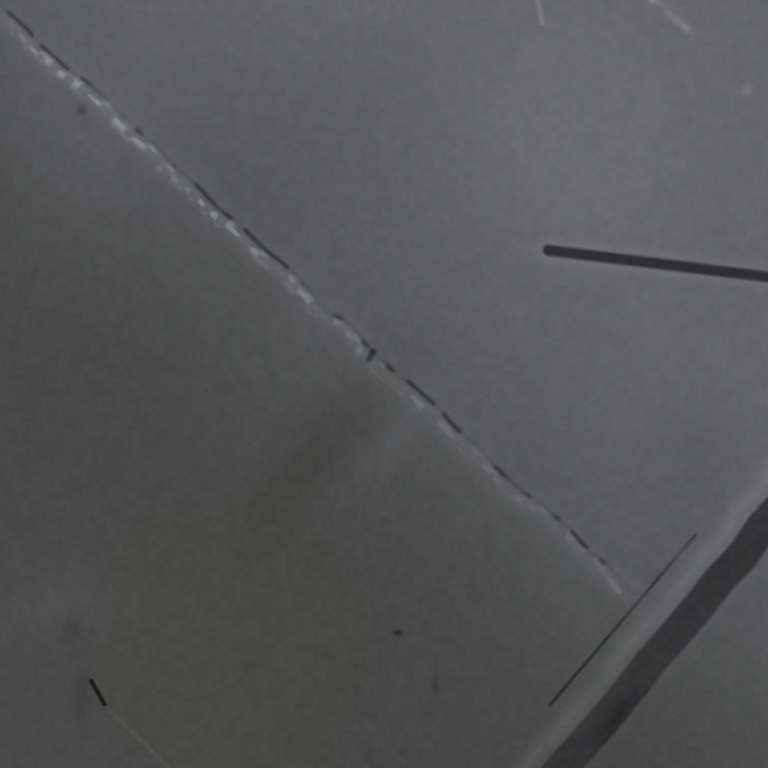
A WebGL 1 fragment shader for this texture:

```glsl
precision highp float;
uniform vec2 u_resolution;

#define SHADE_COLOR vec3(0.282, 0.285, 0.282)
#define LIGHT_COLOR vec3(0.393, 0.396, 0.412)
#define GROOVE_COLOR vec3(0.175, 0.175, 0.185)
#define BAND_COLOR vec3(0.205, 0.205, 0.212)
#define SEAM_START vec2(0.0, 0.99)
#define SEAM_END vec2(0.83, 0.22)
#define BAND_START vec2(0.732, 0.0)
#define BAND_END vec2(1.0, 0.32)
#define BAND_HALF_WIDTH 0.021
#define GRAIN 0.014

float hash(vec2 p) {
  p = fract(p * vec2(0.1031, 0.1137));
  p += dot(p, p.yx + 33.33);
  return fract((p.x + p.y) * p.x * 17.3);
}

float noise(vec2 p) {
  vec2 i = floor(p), f = fract(p);
  f = f * f * (3.0 - 2.0 * f);
  return mix(mix(hash(i), hash(i + vec2(1, 0)), f.x),
             mix(hash(i + vec2(0, 1)), hash(i + vec2(1, 1)), f.x), f.y);
}

float fbm(vec2 p) {
  float sum = 0.0, weight = 0.5;
  for (int i = 0; i < 4; i++) {
    sum += weight * noise(p);
    p = p * 2.03 + 11.7;
    weight *= 0.5;
  }
  return sum / 0.9375;
}

// Position along a line (x) and signed distance to its left (y)
vec2 lineSpace(vec2 p, vec2 a, vec2 b) {
  vec2 d = normalize(b - a);
  p -= a;
  return vec2(dot(p, d), d.x * p.y - d.y * p.x);
}

float segment(vec2 p, vec2 a, vec2 b) {
  vec2 d = b - a;
  return length(p - a - d * clamp(dot(p - a, d) / dot(d, d), 0.0, 1.0));
}

float stroke(float dist, float halfWidth, float blur) {
  return 1.0 - smoothstep(halfWidth - blur, halfWidth + blur, dist);
}

float glow(vec2 p, vec2 center, vec2 size) {
  vec2 q = (p - center) / size;
  return exp(-dot(q, q));
}

float ridge(float offset, float width) {
  return exp(-offset * offset / (width * width));
}

void main() {
  vec2 uv = gl_FragCoord.xy / u_resolution;
  vec2 seam = lineSpace(uv, SEAM_START, SEAM_END);
  vec2 band = lineSpace(uv, BAND_START, BAND_END);

  // Broad light and cloudy stains
  float light = smoothstep(-0.28, 0.34, seam.y);
  light += 0.22 * (fbm(uv * 4.0 + 3.0) - 0.5);
  light += 0.25 * glow(uv, vec2(0.76, 0.84), vec2(0.12, 0.14));
  light += 0.25 * glow(uv, vec2(0.12, 0.85), vec2(0.16, 0.18));
  light -= 0.18 * glow(uv, vec2(0.42, 0.84), vec2(0.18, 0.14));
  light += 0.20 * glow(uv, vec2(0.08, 0.21), vec2(0.08, 0.05));
  light -= 0.22 * glow(uv, vec2(0.91, 0.40), vec2(0.06, 0.08));
  vec2 smudge = lineSpace(uv, vec2(0.34, 0.33), vec2(0.50, 0.51));
  light -= 0.30 * ridge(smudge.x - 0.13, 0.12) * ridge(smudge.y, 0.04);
  light += 0.16 * ridge(smudge.x - 0.17, 0.08) * ridge(smudge.y + 0.065, 0.022);
  light -= 0.20 * smoothstep(0.0, -0.05, band.y);
  vec3 color = mix(SHADE_COLOR, LIGHT_COLOR, clamp(light, -0.15, 1.15));
  color += vec3(0.008, 0.002, -0.004) * glow(uv, vec2(0.28, 0.17), vec2(0.15));

  // Worn seam: pale chips below, broken dark cracks above
  float onSeam = smoothstep(-0.02, 0.02, seam.x) * (1.0 - smoothstep(1.11, 1.14, seam.x));
  float wobble = seam.y + 0.008 * (noise(vec2(seam.x * 26.0, 4.0)) - 0.5);
  float fade = 1.0 - 0.55 * smoothstep(0.35, 0.9, seam.x);
  float chips = smoothstep(0.45, 0.85, noise(vec2(seam.x * 85.0, wobble * 130.0)));
  float cracks = smoothstep(0.42, 0.75, noise(vec2(seam.x * 62.0 + 9.0, 2.0)));
  color += onSeam * fade * (0.035 + 0.13 * chips) * ridge(wobble + 0.006, 0.008);
  color += onSeam * 0.018 * ridge(wobble, 0.022);
  color -= onSeam * (0.025 + 0.11 * cracks) * ridge(wobble - 0.004, 0.0032);
  color -= 0.14 * stroke(segment(uv, vec2(0.481, 0.533), vec2(0.486, 0.542)), 0.004, 0.003);

  // Short groove on the right
  float groove = segment(uv, vec2(0.714, 0.674), vec2(1.02, 0.637));
  color += 0.025 * ridge(groove - 0.012, 0.006);
  color = mix(color, GROOVE_COLOR, 0.95 * stroke(groove, 0.0068, 0.003));

  // Diagonal band with a pale rim and a fine parallel cut
  float edge = band.y + 0.005 * (noise(vec2(band.x * 22.0, 1.0)) - 0.5);
  float rimTexture = noise(vec2(band.x * 45.0, band.y * 90.0));
  color += (0.03 + 0.035 * rimTexture) * ridge(edge - 0.036, 0.013);
  float cut = segment(uv, vec2(0.716, 0.082), vec2(0.905, 0.303));
  float cutBreaks = 0.35 + 0.65 * noise(vec2(band.x * 38.0, 7.0));
  color -= 0.14 * cutBreaks * stroke(cut, 0.0022, 0.002);
  vec3 bandColor = BAND_COLOR + 0.045 * (fbm(vec2(band.x * 12.0, band.y * 60.0)) - 0.5);
  bandColor -= 0.05 * ridge(band.x - 0.10, 0.035) * ridge(band.y + 0.012, 0.008);
  color = mix(color, bandColor, stroke(abs(edge), BAND_HALF_WIDTH, 0.003));

  // Small scratch and pit at lower left
  float scratch = segment(uv, vec2(0.119, 0.113), vec2(0.136, 0.083));
  color -= 0.17 * stroke(scratch, 0.0028, 0.002);
  float tail = segment(uv, vec2(0.14, 0.078), vec2(0.23, -0.01));
  color += 0.06 * stroke(tail, 0.002, 0.002) * noise(uv * 70.0);
  color -= 0.035 * glow(uv, vec2(0.092, 0.178), vec2(0.018, 0.022));
  color -= 0.03 * glow(uv, vec2(0.107, 0.09), vec2(0.01, 0.035));

  // Pale scuffs near the top right and isolated specks
  color += 0.07 * stroke(segment(uv, vec2(0.70, 1.0), vec2(0.706, 0.97)), 0.003, 0.003);
  float scuff = segment(uv, vec2(0.85, 1.0), vec2(0.90, 0.958));
  color += 0.11 * ridge(scuff, 0.006) * noise(uv * 85.0);
  color += 0.06 * glow(uv, vec2(0.973, 0.883), vec2(0.008));
  color -= 0.12 * glow(uv, vec2(0.518, 0.176), vec2(0.006, 0.004));
  color -= 0.05 * glow(uv, vec2(0.567, 0.108), vec2(0.005, 0.010));
  color -= 0.09 * glow(uv, vec2(0.106, 0.856), vec2(0.006));

  // Fine surface grain
  color += GRAIN * (noise(uv * 190.0) + noise(uv * 90.0 + 5.0) - 1.0);
  gl_FragColor = vec4(color, 1.0);
}
```
